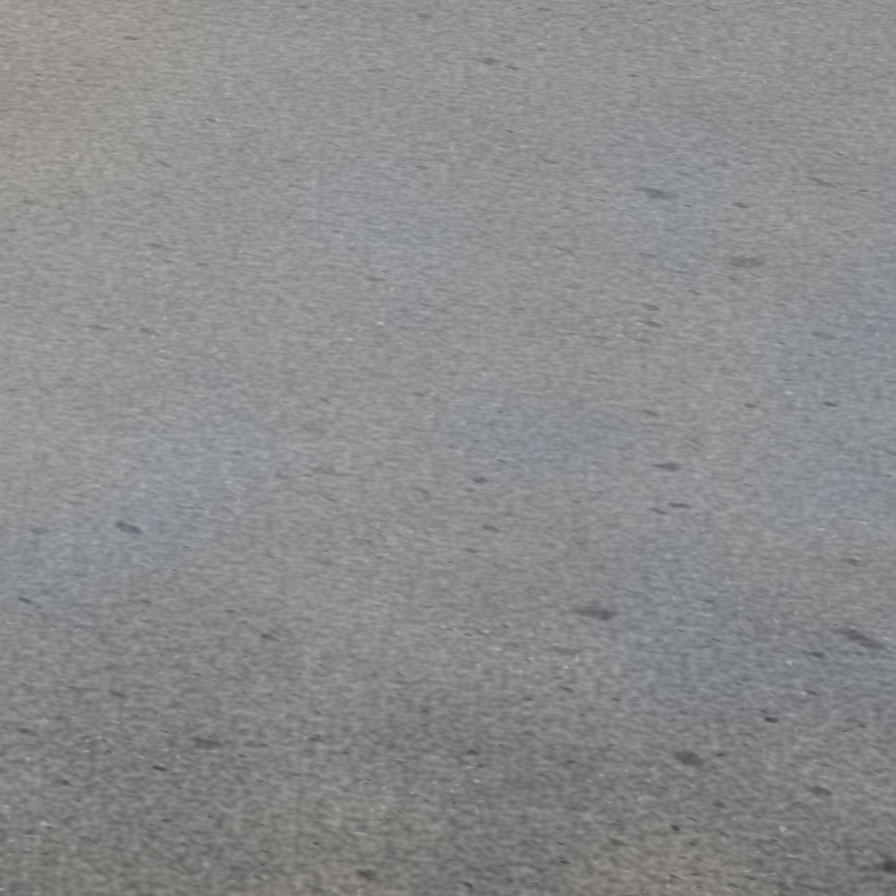
Give the GLSL for this texture, as a three.js fragment shader.

```glsl
// Worn grey asphalt seen at a low angle, with fine grain, pits and faint blue and brown stains.
varying vec2 vUv;

float hash(vec2 p) {
  vec3 q = fract(vec3(p.xyx) * 0.1031);
  q += dot(q, q.yzx + 33.33);
  return fract((q.x + q.y) * q.z);
}

vec2 gradient(vec2 cell) {
  float angle = 6.2832 * hash(cell);
  return vec2(cos(angle), sin(angle));
}

float gradientNoise(vec2 p) {
  vec2 i = floor(p), f = fract(p);
  vec2 u = f * f * f * (f * (f * 6.0 - 15.0) + 10.0);
  vec2 e = vec2(0.0, 1.0);
  float low = mix(dot(gradient(i), f), dot(gradient(i + e.yx), f - e.yx), u.x);
  float high = mix(dot(gradient(i + e.xy), f - e.xy), dot(gradient(i + e.yy), f - e.yy), u.x);
  return mix(low, high, u.y);
}

float fbm(vec2 p) {
  float sum = 0.0, amplitude = 0.6;
  for (int i = 0; i < 4; i++) {
    sum += amplitude * gradientNoise(p);
    p = mat2(1.6, 1.2, -1.2, 1.6) * p + 17.3;
    amplitude *= 0.5;
  }
  return sum;
}

// Ragged, tilted ellipses, at most one per grid cell
float pits(vec2 p, float density, float seed) {
  vec2 cell = floor(p) + seed;
  vec2 centre = 0.35 + 0.3 * vec2(hash(cell + 3.1), hash(cell + 7.7));
  vec2 d = fract(p) - centre;
  d.y += d.x * (0.7 * hash(cell + 5.3) - 0.1);
  float radius = mix(0.09, 0.24, pow(hash(cell + 11.9), 2.0));
  float edge = length(d * vec2(0.8, 1.15)) + 0.09 * gradientNoise(p * 5.0 + seed);
  float strength = 0.4 + 0.6 * hash(cell + 19.4);
  return step(hash(cell), density) * strength * (1.0 - smoothstep(radius * 0.35, radius * 1.15, edge));
}

void main() {
  vec2 uv = vUv;

  // Ground coordinates: features shrink and flatten towards the top
  vec2 ground = vec2((uv.x - 0.5) * (1.0 + 0.25 * uv.y), uv.y * (1.0 + 0.45 * uv.y));
  ground.y += 0.12 * ground.x;
  ground += 4.0;

  // Broad shading: pale far away, darker and blotchier near the viewer
  float near = 1.0 - smoothstep(0.0, 0.5, uv.y);
  float tone = mix(0.455, 0.58, smoothstep(-0.12, 0.58, uv.y));
  tone -= 0.025 * (uv.x - 0.4) * smoothstep(0.1, 0.5, uv.y);
  float blotch = fbm(ground * vec2(4.0, 8.0));
  tone += blotch * mix(0.035, 0.09, near);

  // Fine grain, drawn out sideways
  float coarse = gradientNoise(ground * vec2(52.0, 95.0));
  float fine = gradientNoise(ground * vec2(98.0, 165.0) + 31.0);
  float streak = gradientNoise(ground * vec2(28.0, 120.0) + 57.0);
  float grain = 0.06 * coarse + 0.085 * fine + 0.035 * streak;
  tone += grain * mix(0.85, 1.25, near);

  // Pale chips gathered in loose patches
  float patches = smoothstep(-0.15, 0.3, gradientNoise(ground * vec2(7.0, 11.0) + 8.0));
  float chips = smoothstep(0.28, 0.6, gradientNoise(ground * vec2(75.0, 125.0) + 83.0));
  tone += chips * patches * mix(0.09, 0.15, near);

  // Dark pits, from a few large ones to many small ones
  float pitting = 0.0;
  for (int i = 0; i < 3; i++) {
    float layer = float(i);
    vec2 scale = vec2(9.0, 17.0) * pow(1.9, layer);
    float density = mix(0.12, 0.2, near) + 0.04 * layer;
    vec2 spot = ground * scale + 13.7 * layer;
    pitting = max(pitting, pits(spot, density, 23.0 * layer) * (1.0 - 0.22 * layer));
  }
  tone -= pitting * mix(0.13, 0.19, near);

  // Blue stains across the middle and right, warm dust at the near edge and far left corner
  float blue = smoothstep(-0.2, 0.35, fbm(uv * vec2(3.0, 4.0) + 21.0) + 0.35 * (uv.x - 0.5));
  blue *= smoothstep(0.08, 0.3, uv.y) * (1.0 - smoothstep(0.7, 1.0, uv.y));
  float warm = 0.7 * (1.0 - smoothstep(0.0, 0.28, uv.y)) * (0.7 + blotch);
  warm += 1.0 - smoothstep(0.0, 0.45, distance(uv, vec2(0.0, 1.0)));
  vec3 colour = vec3(tone) + vec3(-0.018, -0.002, 0.022) * blue + vec3(0.02, 0.002, -0.02) * warm;

  gl_FragColor = vec4(colour, 1.0);
}
```
